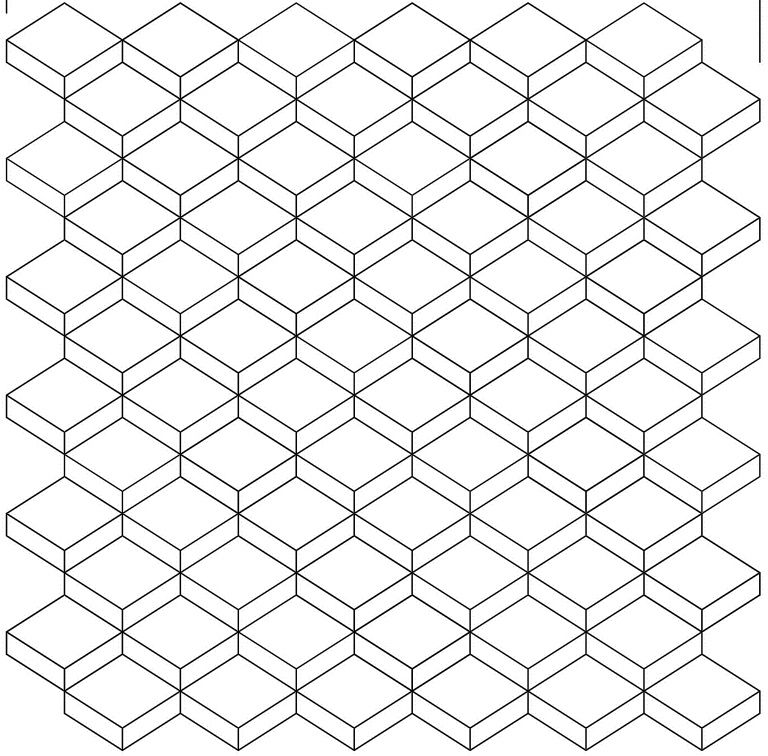
Give the GLSL for this pattern, as a Shadertoy shader.

```glsl
// Staggered rows of thin-outlined isometric slabs in black on white.

const float ROWS = 12.0;
const float COLUMNS = 6.0;
const float HALF_WIDTH = 0.07665;   // slab top, centre to side corner
const float HALF_HEIGHT = 0.0489;   // slab top, centre to upper corner
const float DEPTH = 0.0294;         // height of the slab sides
const float LINE_RADIUS = 0.00100;
const vec2 FIRST_CENTRE = vec2(0.0853, 0.9471);
const vec3 PAPER = vec3(1.0);
const vec3 INK = vec3(0.01);

vec2 hash2(vec2 p) {
    return fract(sin(vec2(dot(p, vec2(127.1, 311.7)), dot(p, vec2(269.5, 183.3)))) * 43758.5);
}

float segmentDistance(vec2 p, vec2 a, vec2 b) {
    vec2 ab = b - a;
    vec2 ap = p - a;
    return length(ap - ab * clamp(dot(ap, ab) / dot(ab, ab), 0.0, 1.0));
}

// Outline of one slab, folded about its vertical axis
float slabDistance(vec2 p, float w, float h, float depth) {
    p.x = abs(p.x);
    vec2 side = vec2(w, 0.0);
    vec2 front = vec2(0.0, -h);
    vec2 drop = vec2(0.0, -depth);
    float d = segmentDistance(p, vec2(0.0, h), side);
    d = min(d, segmentDistance(p, side, front));
    d = min(d, segmentDistance(p, side, side + drop));
    d = min(d, segmentDistance(p, front, front + drop));
    return min(d, segmentDistance(p, side + drop, front + drop));
}

// Nearest stroke edge over all rows; stroke weight drifts between slabs
float slabField(vec2 p, float radius) {
    float d = 1e3;
    for (float row = 0.0; row < ROWS; row++) {
        vec2 q = p - FIRST_CENTRE;
        q.x -= mod(row, 2.0) * HALF_WIDTH;
        q.y += row * (HALF_HEIGHT + DEPTH);
        float column = clamp(round(q.x / (2.0 * HALF_WIDTH)), 0.0, COLUMNS - 1.0);
        q.x -= column * 2.0 * HALF_WIDTH;
        float weight = 1.0 + 0.1 * sin(column * 2.3 + row * 0.7) * sin(row * 1.9 + 1.0);
        d = min(d, slabDistance(q, HALF_WIDTH, HALF_HEIGHT, DEPTH) - radius * weight);
    }
    return d;
}

// Loose vertical strokes hanging from the top corners
float cornerStrokes(vec2 p, float radius) {
    float left = FIRST_CENTRE.x - HALF_WIDTH;
    float right = left + (2.0 * COLUMNS + 1.0) * HALF_WIDTH;
    float d = segmentDistance(p, vec2(left, 1.1), vec2(left, 0.983));
    return min(d, segmentDistance(p, vec2(right, 1.1), vec2(right, 0.918))) - radius;
}

// Cellular noise: distance to the jittered point of the local cell
float cellPoint(vec2 p, float cells) {
    vec2 cell = floor(p * cells);
    return length(fract(p * cells) - 0.3 - 0.4 * hash2(cell)) / cells;
}

float coverage(float d, float pixel) {
    return clamp(0.5 - d / pixel, 0.0, 1.0);
}

void mainImage(out vec4 fragColor, in vec2 fragCoord) {
    vec2 p = fragCoord / iResolution.y;
    float pixel = 1.0 / iResolution.y;
    float lines = min(slabField(p, LINE_RADIUS), cornerStrokes(p, LINE_RADIUS));

    // Faint specks scattered beside the strokes
    float band = smoothstep(0.001, 0.002, lines) * (1.0 - smoothstep(0.004, 0.006, lines));
    float speck = 0.1 * band * coverage(cellPoint(p, 170.0) - 0.0007, pixel);

    float ink = max(coverage(lines, pixel), speck);
    fragColor = vec4(mix(PAPER, INK, ink), 1.0);
}
```
